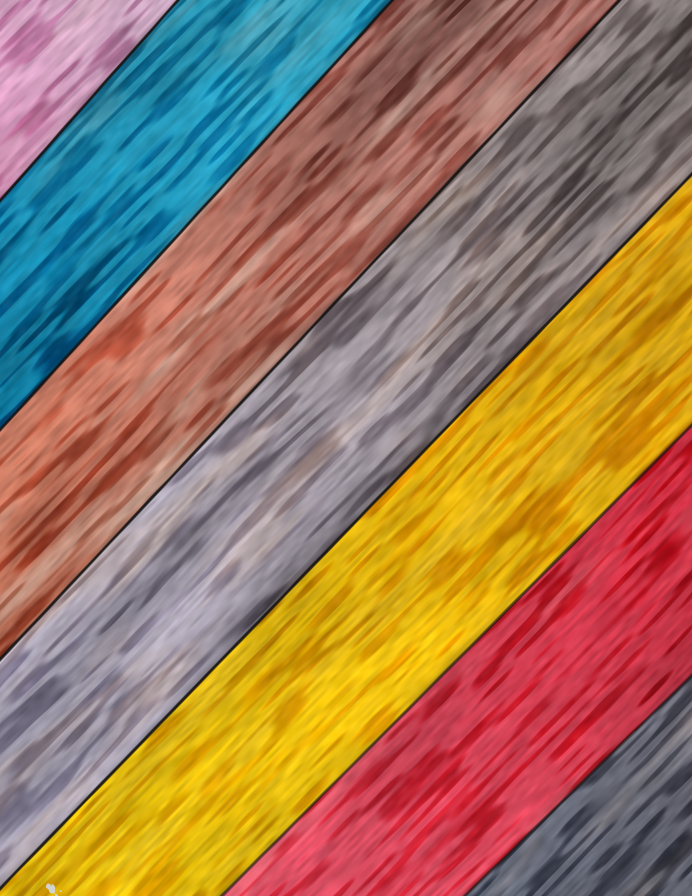
Write a Shadertoy shader that draws this texture.

```glsl
float hash(vec2 cell) {
    vec3 q = fract(cell.xyx * vec3(0.1031, 0.1030, 0.0973));
    q += dot(q, q.yzx + 33.33);
    return fract((q.x + q.y) * q.z);
}

float noise(vec2 p) {
    vec2 cell = floor(p), f = fract(p);
    f = f * f * (3.0 - 2.0 * f);
    return mix(mix(hash(cell), hash(cell + vec2(1, 0)), f.x),
               mix(hash(cell + vec2(0, 1)), hash(cell + vec2(1, 1)), f.x), f.y);
}

float fbm(vec2 p) {
    float sum = 0.0, amp = 0.53;
    for (int i = 0; i < 4; i++) {
        sum += amp * noise(p);
        p = p * 2.03 + 17.3;
        amp *= 0.5;
    }
    return sum;
}

// Paint at the lower left and upper right end of each plank
const vec3 lowPaint[7] = vec3[7](
    vec3(0.90, 0.46, 0.68), vec3(0.03, 0.47, 0.63), vec3(0.76, 0.45, 0.35),
    vec3(0.66, 0.64, 0.71), vec3(0.91, 0.76, 0.06), vec3(0.87, 0.32, 0.40),
    vec3(0.36, 0.39, 0.45));
const vec3 highPaint[7] = vec3[7](
    vec3(0.88, 0.80, 0.88), vec3(0.20, 0.64, 0.75), vec3(0.62, 0.42, 0.39),
    vec3(0.53, 0.49, 0.49), vec3(0.87, 0.66, 0.07), vec3(0.76, 0.16, 0.23),
    vec3(0.44, 0.42, 0.45));
const float wear[7] = float[7](0.15, 0.20, 0.65, 0.50, 0.08, 0.16, 0.45);

void mainImage(out vec4 fragColor, in vec2 fragCoord) {
    vec2 p = fragCoord / iResolution.y;
    float pixel = 1.0 / iResolution.y;

    // Slightly fanned diagonal planks
    float pitch = 0.256 + 0.031 * p.x;
    float position = (1.032 - p.y + 1.157 * p.x) / pitch;
    int plank = int(clamp(floor(position), 0.0, 6.0));
    float across = fract(position);
    float width = pitch / 1.46;

    // Grain coordinates: x along the plank, y across it
    vec2 wood = vec2(dot(p, vec2(0.70, 0.714)), dot(p, vec2(0.714, -0.70)));
    wood += float(plank) * vec2(3.7, 5.3);
    wood.y += 0.008 * noise(wood * vec2(5.0, 14.0));

    vec3 color = mix(lowPaint[plank], highPaint[plank],
                     smoothstep(0.1, 1.6, p.x + p.y));

    // Broad stains and pale worn streaks
    float stain = fbm(wood * vec2(4.0, 18.0));
    float streak = fbm(wood * vec2(5.0, 32.0) + 40.0);
    color *= 1.0 + (0.25 + 0.6 * wear[plank]) * (stain - 0.5);
    color = mix(color, vec3(0.82, 0.72, 0.66),
                wear[plank] * smoothstep(0.48, 0.85, streak));

    // Short dark grain strokes over finer fibres
    float strokes = smoothstep(0.48, 0.80, noise(wood * vec2(17.0, 165.0)));
    float fibres = noise(wood * vec2(38.0, 290.0) + 9.0);
    float depth = 0.45 + 0.8 * fbm(wood * vec2(6.0, 22.0) + 71.0);
    color = pow(max(color, 0.0), vec3(1.0 + 0.85 * strokes * depth));
    color *= 0.90 + 0.20 * fibres;
    color += 0.05 * (noise(wood * vec2(90.0, 190.0)) - 0.5);

    // Chipped paint
    float chip = length((p - vec2(0.060, 0.009)) * vec2(1.0, 0.8))
               + 0.009 * (noise(p * 190.0) - 0.5);
    color = mix(color, vec3(0.82, 0.83, 0.80),
                1.0 - smoothstep(0.005 - pixel, 0.005 + pixel, chip));

    // Lit upper edge, shaded lower edge and dark seam
    color *= 1.0 + 0.14 * exp(-across * width / 0.005);
    color *= 1.0 - 0.22 * exp(-(1.0 - across) * width / 0.004);
    float seam = min(across, 1.0 - across) * width;
    float gap = 0.0013 + 0.0006 * noise(wood * vec2(30.0, 2.0));
    float strength = round(position) > 4.5 ? 0.65 : 0.92;
    color = mix(color, vec3(0.08, 0.07, 0.07),
                strength * (1.0 - smoothstep(gap - pixel, gap + pixel, seam)));

    fragColor = vec4(clamp(color, 0.0, 1.0), 1.0);
}
```
